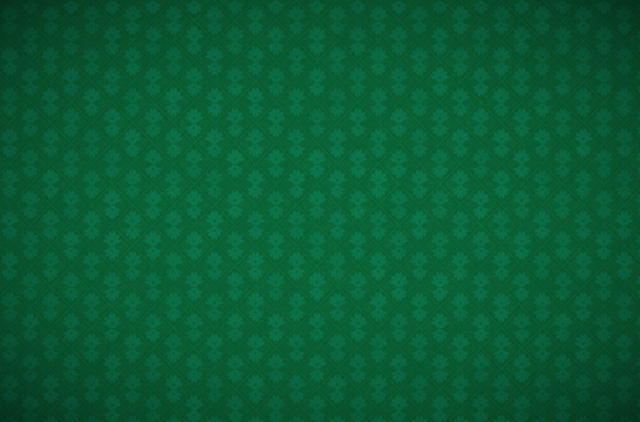
This pattern is drawn by a Shadertoy shader. Its source:

```glsl
// Green damask wallpaper: staggered twin-flower motifs in a faint diamond trellis, with a vignette.

const float PITCH = 0.0971;               // repeat size, in canvas heights
const vec2 ORIGIN = vec2(0.557, 0.612);   // centre of one motif
const vec3 GROUND = vec3(0.040, 0.402, 0.222);
const vec3 MOTIF = vec3(0.045, 0.462, 0.302);
const vec3 SPECK = vec3(0.07, 0.50, 0.22);

float hash(vec2 p) {
    vec3 q = fract(p.xyx * vec3(0.1031, 0.1030, 0.0973));
    q += dot(q, q.yzx + 33.33);
    return fract((q.x + q.y) * q.z);
}

// Distance to the nearest scattered point, one per unit cell
float cellular(vec2 p) {
    vec2 cell = floor(p);
    float nearest = 2.0;
    for (int y = -1; y <= 1; y++)
    for (int x = -1; x <= 1; x++) {
        vec2 c = cell + vec2(x, y);
        vec2 site = c + vec2(hash(c), hash(c + 71.7));
        nearest = min(nearest, length(p - site));
    }
    return nearest;
}

// Soft cloudy wear, from -1 to 1
float layeredSines(vec2 p) {
    float sum = 0.0, amp = 0.5;
    for (int i = 0; i < 4; i++) {
        sum += amp * sin(p.x + 1.3 * sin(p.y)) * cos(p.y - 0.7 * p.x);
        p = mat2(1.5, 1.1, -1.1, 1.5) * p + 2.1;
        amp *= 0.55;
    }
    return sum;
}

// Pointed leaf, upright about its centre
float leaf(vec2 p, float halfLength, float halfWidth) {
    p = abs(p);
    float d = (halfLength * halfLength - halfWidth * halfWidth) / (2.0 * halfWidth);
    return (p.y - halfLength) * d > p.x * halfLength
        ? length(p - vec2(0.0, halfLength))
        : length(p + vec2(d, 0.0)) - d - halfWidth;
}

// Mirrored fan of leaves on a round base, with a small heart cut out
float flower(vec2 p) {
    p.x = abs(p.x);
    float d = length(p) - 0.112;
    for (int i = 0; i < 3; i++) {
        float a = 0.22 + 0.62 * float(i);
        float halfLength = 0.125 - 0.012 * float(i);
        vec2 q = mat2(cos(a), sin(a), -sin(a), cos(a)) * p;
        d = min(d, leaf(q - vec2(0.0, halfLength + 0.02), halfLength, 0.05));
    }
    float heart = length(vec2(p.x, p.y - 0.6 * p.x)) - 0.032;
    return max(d, -heart);
}

float twinFlower(vec2 p) {
    float upper = flower(p - vec2(0.0, 0.095));
    float lower = 0.87 * flower(vec2(p.x, -p.y - 0.12) / 0.87);
    return min(upper, lower);
}

// Offset from the nearest centre of a staggered lattice
vec2 staggered(vec2 g) {
    vec2 a = fract(g + 0.5) - 0.5;
    vec2 b = fract(g) - 0.5;
    return dot(abs(a), vec2(1)) < dot(abs(b), vec2(1)) ? a : b;
}

float band(float d, float halfWidth, float blur) {
    return 1.0 - smoothstep(halfWidth - blur, halfWidth + blur, abs(d));
}

// Darkening from the centre (0,0) towards the corners (1,1)
float vignette(vec2 s) {
    float r2 = dot(s, s);
    return 1.0 - 0.13 * r2 - 0.065 * r2 * r2;
}

void mainImage(out vec4 fragColor, in vec2 fragCoord) {
    vec2 uv = fragCoord / iResolution.y;
    vec2 g = (uv - ORIGIN) / PITCH;
    float pixel = 1.0 / (iResolution.y * PITCH);
    float blur = max(pixel, 0.02);

    vec2 p = staggered(g);
    float variation = hash(floor(2.0 * (g - p) + 0.5) + 200.0);
    float wear = layeredSines(g * 2.3);

    // Trellis: paired dark rails with a light thread between
    float edge = (0.5 - abs(p.x) - abs(p.y)) * 0.7071;
    vec3 color = GROUND;
    color *= 1.0 - 0.09 * band(edge - 0.045, 0.013, blur) * (0.7 + 0.6 * wear);
    color *= 1.0 + 0.04 * band(edge, 0.012, blur);

    // Scattered flecks on the ground
    float fleck = 1.0 - smoothstep(0.12, 0.42, cellular(g * 10.0));
    color = mix(color, SPECK, 0.20 * fleck * smoothstep(-0.2, 0.6, wear));
    color *= 0.97 + 0.05 * cellular(g * 7.0 + 40.0);

    // Motif, unevenly printed
    float ink = 1.0 - smoothstep(-blur, blur, twinFlower(p));
    color = mix(color, MOTIF, ink * (0.78 + 0.18 * variation + 0.12 * wear));

    // Cloth grain and fading
    float weave = sin(g.x * 47.0) * sin(g.y * 43.0);
    float grain = hash(floor(g * 33.0) + 500.0) - 0.5;
    color *= 1.0 + 0.012 * weave + 0.05 * grain + 0.025 * wear;
    color *= vignette(2.0 * fragCoord / iResolution.xy - 1.0);

    fragColor = vec4(color, 1.0);
}
```
